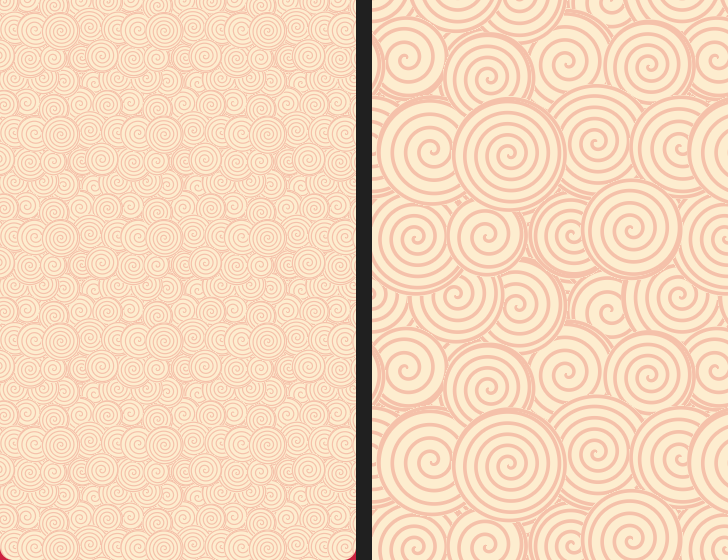
Left, the full canvas; right, a detail of the centre.
Reproduce this pattern procedurally as a WebGL 1 fragment shader.

```glsl
precision highp float;

uniform vec2 u_resolution;

// Lengths are in canvas heights, or in cells where noted
const float CELL = 0.0462;         // mean distance between spirals
const float TILE_CELLS = 4.0;      // cells before the layout repeats (even)
const float JITTER = 0.36;         // cells
const float RADIUS_MIN = 0.46;     // cells
const float RADIUS_MAX = 0.74;     // cells
const float HALO_RADIUS = 1.0;     // cells, arcs that fill the gaps
const float RING_GAP = 0.155;      // cells between spiral turns
const float LINE_WIDTH = 0.047;    // cells
const float CORNER_RADIUS = 0.023;
const float SEED = 7.0;
const vec3 CREAM = vec3(0.992, 0.928, 0.812);
const vec3 PINK = vec3(0.960, 0.755, 0.665);
const vec3 RED = vec3(0.80, 0.13, 0.25);
const float TAU = 6.2831853;

vec3 hash3(vec2 p) {
  vec3 q = fract((p.xyx * 17.31 + SEED) * vec3(0.1031, 0.1030, 0.0973));
  q += dot(q, q.yxz + 33.33);
  return fract((q.xxy + q.yzz) * q.zyx);
}

// Distance to a spiral (twist = 1) or to rings (twist = 0)
float coilDistance(vec2 v, float gap, float phase, float twist) {
  float turn = atan(v.y, v.x) / TAU + phase;
  return abs(fract(length(v) / gap - turn * twist) - 0.5) * gap;
}

// Distance to the closest line of the topmost disc at p, in cells
float swirlDistance(vec2 p, float pixel) {
  float reach = 0.5 * (LINE_WIDTH + pixel);
  float topRank = -2.0;
  float nearest = 1.0;
  for (int j = -2; j <= 2; j++) {
    float row = floor(p.y) + float(j);
    float shift = 0.5 * mod(row, 2.0);
    for (int i = -2; i <= 2; i++) {
      float column = floor(p.x - shift) + float(i);
      vec2 id = mod(vec2(column, row), TILE_CELLS);
      vec3 place = hash3(id);
      vec3 style = hash3(id + 11.7);
      vec2 center = vec2(column + shift, row) + 0.5 + (place.xy - 0.5) * JITTER;
      vec2 v = p - center;
      float d = length(v);

      // Outside its disc, each center continues as a halo behind all discs
      float radius = mix(RADIUS_MIN, RADIUS_MAX, place.z);
      float isDisc = step(d, radius + reach);
      float edge = mix(HALO_RADIUS, radius, isDisc);
      float rank = style.x + isDisc - 1.0;
      if (d < edge + reach && rank > topRank) {
        topRank = rank;
        float gap = radius / floor(radius / RING_GAP + 0.5);
        float coil = coilDistance(v, gap, style.y, isDisc);
        // Only the outline is drawn beyond the edge
        nearest = abs(d - edge);
        if (d < edge) nearest = min(nearest, coil);
      }
    }
  }
  return nearest;
}

// Signed distance to a sheet whose two lower corners are rounded
float sheetDistance(vec2 p, float aspect) {
  vec2 q = vec2(abs(p.x - 0.5 * aspect) - 0.5 * aspect, -p.y) + CORNER_RADIUS;
  return length(max(q, 0.0)) + min(max(q.x, q.y), 0.0) - CORNER_RADIUS;
}

void main() {
  vec2 p = gl_FragCoord.xy / u_resolution.y;
  float pixel = 1.0 / u_resolution.y;
  float cellPixel = pixel / CELL;

  // Ink coverage of the line over one pixel
  float d = swirlDistance(p / CELL, cellPixel);
  float ink = clamp((0.5 * LINE_WIDTH - d) / cellPixel + 0.5, 0.0, 1.0);
  vec3 color = mix(CREAM, PINK, ink);

  // Backing seen past the rounded corners
  float sheet = sheetDistance(p, u_resolution.x / u_resolution.y);
  color = mix(color, RED, clamp(sheet / pixel + 0.5, 0.0, 1.0));
  gl_FragColor = vec4(color, 1.0);
}
```
